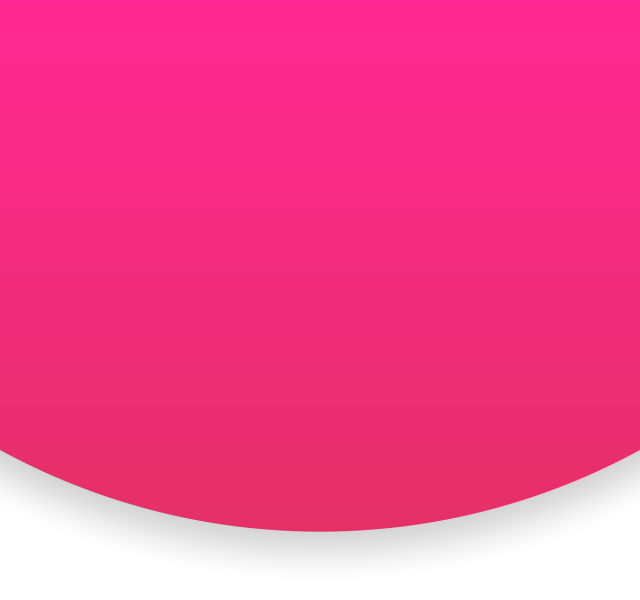
Give the GLSL for this background, as a Shadertoy shader.

```glsl
// A large pink disc hanging from the top edge, with a soft grey shadow on white.

// Signed distance to a circle
float circleDistance(vec2 p, vec2 center, float radius) {
    return length(p - center) - radius;
}

void mainImage(out vec4 fragColor, in vec2 fragCoord) {
    // Height is one unit, x is centred
    vec2 p = (fragCoord - vec2(0.5 * iResolution.x, 0.0)) / iResolution.y;
    float pixel = 1.0 / iResolution.y;
    float edge = circleDistance(p, vec2(0.0, 1.2264), 1.1125);

    // White ground with the shadow fading outward
    float shadow = 0.2 * (1.0 - smoothstep(-0.03, 0.09, edge));
    vec3 color = vec3(1.0 - shadow);

    // Vertical gradient from crimson at the rim to hot pink at the top
    vec3 crimson = vec3(0.898, 0.188, 0.405);
    vec3 hotPink = vec3(1.004, 0.157, 0.572);
    vec3 disc = mix(crimson, hotPink, clamp((p.y - 0.114) / 0.886, 0.0, 1.0));

    // Disc over ground with a smooth rim
    color = mix(color, disc, 1.0 - smoothstep(-0.7 * pixel, 0.7 * pixel, edge));
    fragColor = vec4(clamp(color, 0.0, 1.0), 1.0);
}
```
